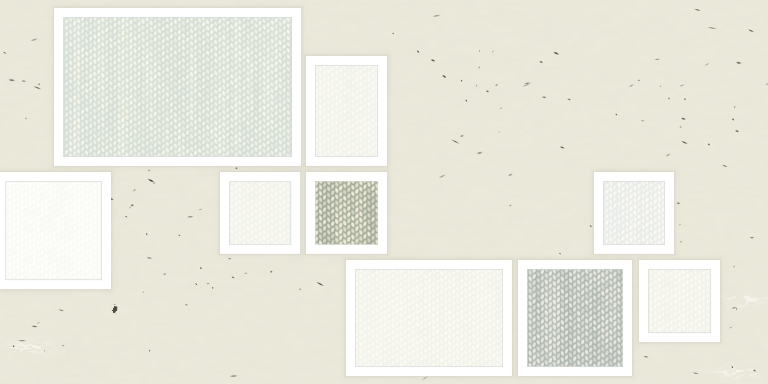
Reproduce this background procedurally as a WebGL 2 fragment shader.

```glsl
#version 300 es
precision highp float;

#define MARGIN 0.0245
#define SHADOW_REACH 0.005
#define SHADOW_DEPTH 0.07
#define RIM_WIDTH 0.0013
#define THREAD 0.0105
#define TWILL_STEP 0.37
#define SPECK_CELL 0.045
#define SPECK_DENSITY 0.34
#define SCUFF_STRENGTH 0.6
#define GRAIN 0.008

uniform vec2 u_resolution;
out vec4 fragColor;

const vec3 WALL = vec3(0.918, 0.910, 0.853);
const vec3 INK = vec3(0.20, 0.19, 0.15);
const vec3 RIM = vec3(0.76, 0.78, 0.76);
const vec3 PALE_SHADE = vec3(0.945, 0.950, 0.922);
const vec3 PALE_THREAD = vec3(0.985, 0.980, 0.950);

// Speckled areas: centre and radius
const vec3 CLUSTERS[8] = vec3[8](
    vec3(0.37, 0.47, 0.09), vec3(1.24, 0.73, 0.15),
    vec3(1.78, 0.73, 0.12), vec3(1.79, 0.43, 0.06),
    vec3(0.08, 0.14, 0.10), vec3(0.54, 0.27, 0.09),
    vec3(1.92, 0.06, 0.09), vec3(0.08, 0.80, 0.07));

float hash(vec2 p) {
    vec3 q = fract(p.xyx * vec3(0.1031, 0.1030, 0.0973));
    q += dot(q, q.yzx + 33.33);
    return fract((q.x + q.y) * q.z);
}

float noise(vec2 p) {
    vec2 i = floor(p), f = fract(p);
    f = f * f * (3.0 - 2.0 * f);
    return mix(mix(hash(i), hash(i + vec2(1, 0)), f.x),
               mix(hash(i + vec2(0, 1)), hash(i + 1.0), f.x), f.y);
}

float boxDistance(vec2 p, vec2 halfSize) {
    vec2 d = abs(p) - halfSize;
    return length(max(d, 0.0)) + min(max(d.x, d.y), 0.0);
}

float fill(float d, float pixel) {
    return 1.0 - smoothstep(-0.5 * pixel, 0.5 * pixel, d);
}

// Diagonal weave of short slanted threads, 0 in the gaps and 1 on top
float weave(vec2 p, float pixel) {
    float column = floor(p.x / THREAD);
    float row = 0.65 * p.y / THREAD - TWILL_STEP * column;
    vec2 f = vec2(fract(p.x / THREAD), fract(row)) - 0.5;
    f.x += f.y * (0.7 * mod(column, 2.0) - 0.35);
    float soft = 0.1 + 0.5 * pixel / THREAD;
    float top = 1.0 - smoothstep(0.37 - soft, 0.37 + soft, length(f));
    float wear = 0.65 + 0.5 * hash(vec2(column, floor(row)) + 200.0);
    float streak = noise(vec2(p.x * 60.0, p.y * 5.0)) - 0.5;
    return clamp(top * wear + 0.3 * streak, 0.0, 1.0);
}

// White frame around cloth; rect holds left, bottom, right, top
void hang(inout vec3 color, vec2 p, float pixel, vec4 rect, vec3 shade, vec3 thread) {
    vec2 halfSize = 0.5 * (rect.zw - rect.xy);
    vec2 q = p - 0.5 * (rect.xy + rect.zw);
    float outer = boxDistance(q, halfSize);
    float inner = boxDistance(q, halfSize - MARGIN);
    color *= 1.0 - SHADOW_DEPTH * exp(-max(outer, 0.0) / SHADOW_REACH);
    color = mix(color, vec3(1.0), fill(outer, pixel));
    color = mix(color, mix(shade, thread, weave(p, pixel)), fill(inner, pixel));
    color = mix(color, RIM, 0.45 * fill(abs(inner) - RIM_WIDTH, pixel));
}

float speckDensity(vec2 p) {
    float density = 0.035;
    for (int i = 0; i < 8; i++) {
        vec2 d = (p - CLUSTERS[i].xy) / CLUSTERS[i].z;
        density += SPECK_DENSITY * exp(-dot(d, d));
    }
    return density;
}

// Small flat chips scattered over three grids
float specks(vec2 p, float pixel) {
    float ink = 0.0;
    for (int i = 0; i < 3; i++) {
        float size = SPECK_CELL * (1.0 + 0.3 * float(i));
        vec2 cell = floor(p / size);
        vec2 seed = cell + 57.0 * float(i + 1);
        vec2 jitter = vec2(hash(seed + 3.1), hash(seed + 7.7));
        vec2 center = (cell + 0.2 + 0.6 * jitter) * size;
        float grade = hash(seed + 11.3);
        vec2 radius = vec2(0.0015 + 0.0045 * grade * grade, 0.0010 + 0.0012 * jitter.x);
        vec2 d = p - center;
        d.y += d.x * (jitter.y - 0.5);
        float chip = fill((length(d / radius) - 1.0) * radius.y, 1.5 * pixel);
        float shown = step(hash(seed), speckDensity(center));
        ink = max(ink, chip * shown * (0.35 + 0.6 * jitter.y));
    }
    return ink;
}

// Pale horizontal scrape fading out from its centre
float scuff(vec2 p, vec2 center) {
    vec2 d = (p - center) / vec2(0.055, 0.014);
    return exp(-dot(d, d)) * smoothstep(0.45, 0.75, noise(p * vec2(90.0, 260.0)));
}

void main() {
    vec2 p = gl_FragCoord.xy / u_resolution.y;
    float pixel = 1.0 / u_resolution.y;

    // Worn wall
    vec3 color = WALL + GRAIN * (noise(p * vec2(40.0, 90.0)) - 0.5);
    float scrape = scuff(p, vec2(0.08, 0.095)) + scuff(p, vec2(1.94, 0.22)) + scuff(p, vec2(1.92, 0.03));
    color = mix(color, vec3(1.0), SCUFF_STRENGTH * min(scrape, 1.0));
    color = mix(color, INK, specks(p, pixel));
    float chip = length((p - vec2(0.299, 0.197)) * vec2(1.0, 0.75)) - 0.012 * noise(p * 240.0);
    color = mix(color, INK, 0.85 * fill(chip, pixel));

    // Upper group
    hang(color, p, pixel, vec4(0.141, 0.568, 0.784, 0.979), vec3(0.83, 0.87, 0.84), vec3(0.96, 0.96, 0.91));
    hang(color, p, pixel, vec4(0.797, 0.568, 1.008, 0.854), PALE_SHADE, PALE_THREAD);

    // Middle row
    hang(color, p, pixel, vec4(-0.010, 0.247, 0.289, 0.552), vec3(0.975, 0.98, 0.965), vec3(0.995, 0.995, 0.98));
    hang(color, p, pixel, vec4(0.573, 0.339, 0.782, 0.552), PALE_SHADE, PALE_THREAD);
    hang(color, p, pixel, vec4(0.797, 0.339, 1.008, 0.552), vec3(0.64, 0.67, 0.61), vec3(0.93, 0.92, 0.83));
    hang(color, p, pixel, vec4(1.547, 0.339, 1.755, 0.552), vec3(0.91, 0.92, 0.91), vec3(0.98, 0.98, 0.96));

    // Lower row
    hang(color, p, pixel, vec4(0.901, 0.021, 1.333, 0.323), PALE_SHADE, PALE_THREAD);
    hang(color, p, pixel, vec4(1.349, 0.021, 1.646, 0.323), vec3(0.69, 0.72, 0.70), vec3(0.91, 0.91, 0.87));
    hang(color, p, pixel, vec4(1.664, 0.109, 1.875, 0.323), PALE_SHADE, PALE_THREAD);

    fragColor = vec4(color, 1.0);
}
```
